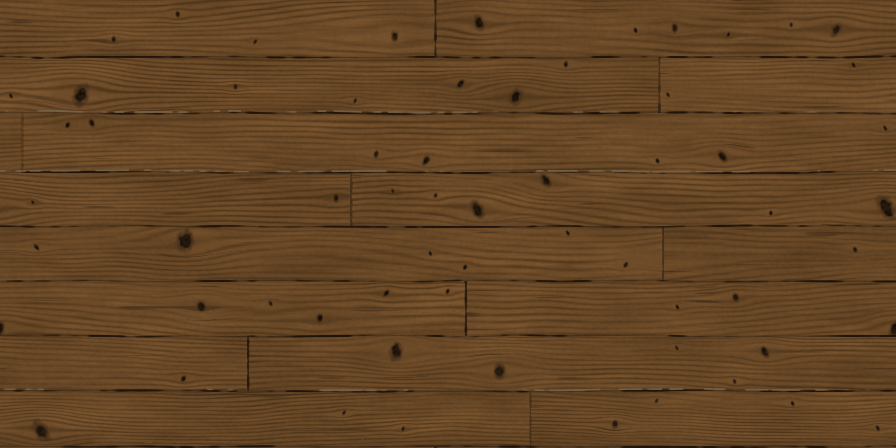
Write a Shadertoy shader that draws this texture.

```glsl
// Weathered brown floorboards: eight rows, each with one staggered butt joint.
// Every row is a board unrolled from its joint; hashed knots bend its grain rings.
// Lengths are in row heights, so a row measures ROW_LENGTH by 1.

const float ROWS = 8.0;
const float ROW_LENGTH = 16.0;
const float JOINTS[8] = float[8](0.592, 0.277, 0.52, 0.74, 0.392, 0.025, 0.736, 0.486);
const float JOINT_DEPTH[8] = float[8](0.45, 0.85, 0.8, 0.5, 0.4, 0.25, 0.6, 0.75);
const float SEAM_SHIFT[9] = float[9](0.02, 0.02, 0.0, -0.02, -0.04, -0.08, -0.02, -0.02, 0.02);

const vec3 DARK_WOOD  = vec3(0.335, 0.228, 0.113);
const vec3 LIGHT_WOOD = vec3(0.46, 0.317, 0.174);
const vec3 KNOT_BROWN = vec3(0.25, 0.17, 0.09);
const vec3 GAP_BLACK  = vec3(0.08, 0.05, 0.025);
const vec3 CHIP_GREY  = vec3(0.47, 0.40, 0.30);

float hash(vec2 p) {
    return fract(sin(dot(p, vec2(127.1, 311.7))) * 43758.5453);
}

float noise(vec2 p) {
    vec2 i = floor(p), f = fract(p);
    f = f * f * (3.0 - 2.0 * f);
    return mix(mix(hash(i), hash(i + vec2(1, 0)), f.x),
               mix(hash(i + vec2(0, 1)), hash(i + vec2(1, 1)), f.x), f.y);
}

float fbm(vec2 p) {
    return 0.55 * noise(p) + 0.3 * noise(p * 2.1 + 7.3) + 0.15 * noise(p * 4.3 + 3.1);
}

// Soft-edged line: 1 within halfWidth, blurred over one pixel.
float line(float dist, float halfWidth, float pixel) {
    return 1.0 - smoothstep(halfWidth - 0.5 * pixel, halfWidth + 0.5 * pixel, dist);
}

// Knots near p: x = grain displacement, y = brown halo, z = black core.
vec3 knots(vec2 p, float row, float pixel) {
    vec3 result = vec3(0.0);
    for (int k = -2; k <= 2; k++) {
        vec2 id = vec2(floor(p.x) + float(k), row * 17.0 + 5.0);
        if (hash(id) > 0.46) continue;
        float size = mix(0.035, 0.17, pow(hash(id + 31.7), 3.0));
        vec2 center = vec2(id.x + 0.15 + 0.7 * hash(id + 3.1), 0.12 + 0.76 * hash(id + 8.9));
        vec2 d = p - center;
        vec2 bend = d / (size * vec2(5.0, 2.6));
        result.x -= d.y * 0.85 * exp(-dot(bend, bend));

        // Tilted ellipse with a ragged rim
        d.x += d.y * (hash(id + 5.3) - 0.5) * 0.8;
        float r = length(d * vec2(1.2, 0.85)) / size;
        r += 0.4 * (noise(p * 14.0 + row * 9.0) - 0.5);
        float blur = 0.4 * pixel / size;
        result.y = max(result.y, 1.0 - smoothstep(0.75, 1.35 + blur, r));
        float core = 1.0 - smoothstep(0.6 - blur, 0.8 + blur, r);
        result.z = max(result.z, core * (0.5 + 0.5 * noise(p * 20.0)));
    }
    return result;
}

// Bare wood tone, 0 dark to 1 light, with p on the board and v the bent grain height.
float woodTone(vec2 p, float v, float row) {
    float seed = row * 23.7;
    float warp = 0.6 * noise(vec2(p.x * 0.2 + seed, v * 1.3))
               + 0.06 * noise(vec2(p.x * 1.1 + seed, v * 3.0));
    float ringCount = mix(9.5, 13.0, hash(vec2(row, 4.4)));
    float phase = 6.2832 * ringCount * (v + warp);
    float ring = pow(0.5 + 0.5 * sin(phase), 2.0);
    float fade = 1.0 - smoothstep(2.6, 4.6, fwidth(phase));
    float strength = mix(0.15, 0.95, noise(vec2(p.x * 0.5 + seed, v * 2.5 + 11.0)));

    float mottle = fbm(vec2(p.x * 0.7 + seed, v * 2.2)) - 0.5;
    float fibre = noise(vec2(p.x * 2.0 + seed, v * 30.0)) - 0.5;
    float grit = noise(p * vec2(20.0, 28.0) + seed) - 0.5;
    float boardTone = 0.14 * (hash(vec2(row, 9.2)) - 0.5);
    return 0.54 + boardTone - strength * fade * (ring - 0.375)
         + 0.75 * mottle + 0.4 * fibre + 0.2 * grit;
}

void mainImage(out vec4 fragColor, in vec2 fragCoord) {
    vec2 uv = fract(fragCoord / iResolution.xy);
    float pixel = ROWS / iResolution.y;

    // Slightly uneven row heights
    float y = uv.y * ROWS;
    int slot = int(y);
    y = mod(y - mix(SEAM_SHIFT[slot], SEAM_SHIFT[slot + 1], fract(y)), ROWS);
    float row = floor(y);
    float along = fract(uv.x - JOINTS[int(row)]);
    vec2 p = vec2(along * ROW_LENGTH, y - row);

    // Wood, thin grain cracks and knots
    vec3 knot = knots(p, row, pixel);
    float v = p.y + knot.x;
    vec3 color = mix(DARK_WOOD, LIGHT_WOOD, clamp(woodTone(p, v, row), -0.3, 1.2));
    float crack = smoothstep(0.9, 0.98, noise(vec2(p.x * 0.7 + row * 13.0, v * 17.0)));
    color = mix(color, KNOT_BROWN, 0.6 * crack);
    color = mix(color, KNOT_BROWN, 0.75 * knot.y);
    color = mix(color, GAP_BLACK, knot.z);

    // Tiny pale flecks
    float fleck = smoothstep(0.985, 1.0, noise(p * vec2(9.0, 13.0) + row * 41.0));
    color = mix(color, CHIP_GREY, 0.6 * fleck);

    // Long seams between rows: thin, broken and of varying depth
    float seam = mod(floor(y + 0.5), ROWS);
    float x = uv.x * ROW_LENGTH;
    float wobble = 0.03 * (noise(vec2(x * 1.2, seam * 7.0)) - 0.5);
    float seamOffset = y - floor(y + 0.5) + wobble;
    float wear = 0.55 * noise(vec2(x * 1.3, seam * 19.0 + 2.0)) + 0.45 * noise(vec2(x * 6.0, seam * 11.0));
    float seamDepth = mix(0.2, 0.85, smoothstep(0.35, 0.7, wear));
    color *= 1.0 - 0.1 * exp(-abs(seamOffset) * 20.0);
    color = mix(color, GAP_BLACK, seamDepth * line(abs(seamOffset), 0.008 + 0.014 * wear, pixel));

    // Grey chips along the worn seams
    float worn = step(0.45, hash(vec2(seam, 6.6)));
    float chips = smoothstep(0.5, 0.65, fbm(vec2(x * 0.8, seam * 5.0)) + 0.5 * (noise(vec2(x * 8.0, seam)) - 0.5));
    color = mix(color, CHIP_GREY, 0.8 * worn * chips * line(abs(seamOffset - 0.025), 0.016, pixel));

    // Butt joint where the board meets its own end
    float jointDist = min(along, 1.0 - along) * ROW_LENGTH;
    float jointWear = noise(vec2(p.y * 9.0, row * 3.0));
    float jointDepth = JOINT_DEPTH[int(row)] * (0.6 + 0.4 * jointWear);
    color = mix(color, GAP_BLACK, jointDepth * line(jointDist, 0.012 + 0.014 * jointWear, pixel));

    fragColor = vec4(color, 1.0);
}
```
